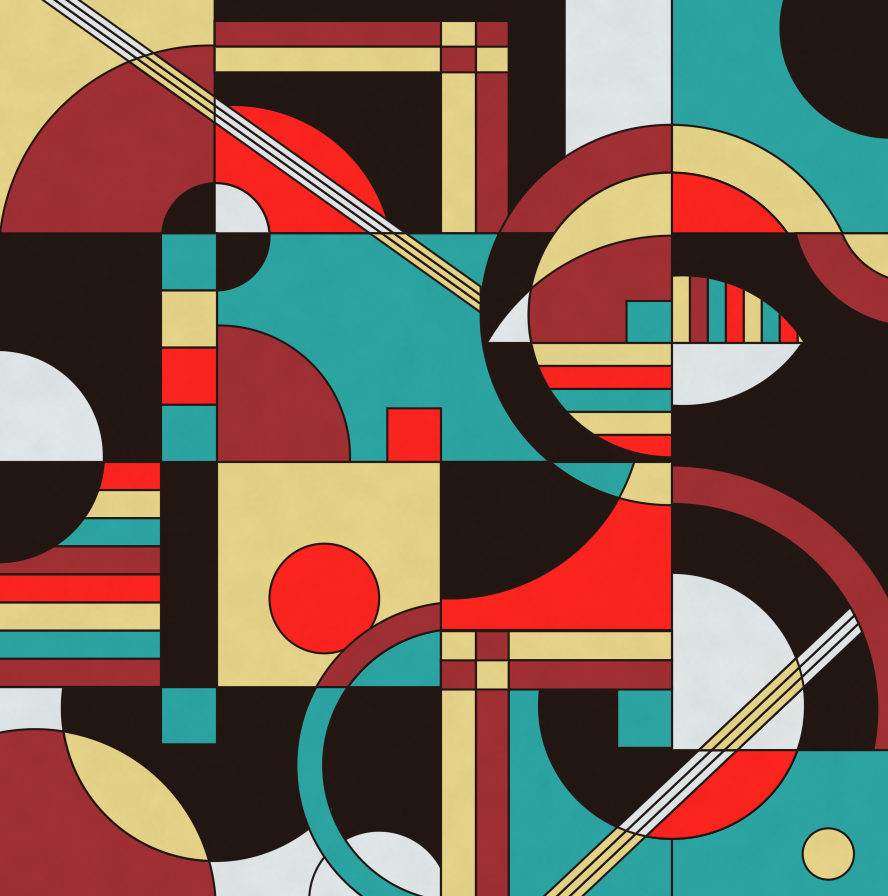
This background is drawn by a Shadertoy shader. Its source:

```glsl
#define UNITS 768.0
#define LINE 0.9
#define GRAIN 0.025
#define INK vec3(0.135, 0.088, 0.072)
#define MAROON vec3(0.62, 0.185, 0.20)
#define TEAL vec3(0.17, 0.64, 0.63)
#define CREAM vec3(0.89, 0.82, 0.53)
#define WHITE vec3(0.87, 0.89, 0.90)
#define RED vec3(0.98, 0.14, 0.12)

// Main grid lines, and a bound beyond the canvas
const float X1 = 186.0, X2 = 378.0, X3 = 576.0, FAR = 999.0;
const float Y1 = 179.0, Y2 = 372.0, Y3 = 568.0, FLOOR = 125.0;
vec2 p;
vec3 art;
float soft;

float box(float x0, float y0, float x1, float y1) {
    vec2 d = max(vec2(x0, y0) - p, p - vec2(x1, y1));
    return max(d.x, d.y);
}
float disc(vec2 c, float r) { return length(p - c) - r; }
float ring(vec2 c, float inner, float outer) {
    return max(disc(c, outer), -disc(c, inner));
}
float side(vec2 a, vec2 b) {
    return dot(p - a, normalize(vec2(a.y - b.y, b.x - a.x)));
}

// Fill a shape and ink its contour
void paint(float d, vec3 color) {
    art = mix(art, color, 1.0 - smoothstep(-soft, soft, d));
    art = mix(art, INK, 1.0 - smoothstep(LINE - soft, LINE + soft, abs(d)));
}
void ribbon(float s, float width, float region, vec3 color) {
    for (int i = -1; i <= 1; i++)
        paint(max(abs(s - float(i) * width) - 0.5 * width, region), color);
}
// Two double bars that swap colours where they cross
void weave(vec2 c, float h, float x0, float x1, float y0, vec3 upper, vec3 lower) {
    float l = c.x - 30.0, r = c.x + 28.0;
    paint(box(x0, c.y, x1, c.y + h), upper);
    paint(box(x0, c.y - h, x1, c.y), lower);
    paint(box(l, y0, c.x, c.y + h), CREAM);
    paint(box(c.x, y0, r, c.y + h), MAROON);
    paint(box(l, c.y - h, c.x, c.y), MAROON);
    paint(box(c.x, c.y - h, r, c.y), CREAM);
}

float hash(vec2 q) { return fract(sin(dot(q, vec2(12.9898, 78.233))) * 43758.5453); }
float noise(vec2 q) {
    vec2 i = floor(q), f = smoothstep(0.0, 1.0, fract(q));
    return mix(mix(hash(i), hash(i + vec2(1, 0)), f.x),
               mix(hash(i + vec2(0, 1)), hash(i + 1.0), f.x), f.y);
}

void topRow() {
    float corner = box(-FAR, Y3, 184.0, FAR), sky = box(X3, Y3, FAR, FAR);
    float hill = max(corner, disc(vec2(180, 548), 181.0));
    float field = box(X1, Y2, 500.0, Y3);
    paint(corner, CREAM);
    paint(hill, MAROON);
    weave(vec2(408, 728), 22.0, 184.0, 436.0, Y3, MAROON, CREAM);
    paint(max(disc(vec2(200, 540), 138.0), box(184.0, Y3, 484.0, FAR)), RED);
    paint(box(484.0, Y3, X3, FAR), WHITE);
    paint(sky, TEAL);
    paint(max(disc(vec2(763, 744), 94.0), sky), INK);
    // Field below, then the ribbon that changes colour per panel
    paint(field, TEAL);
    paint(max(disc(vec2(188, 377), 112.0), field), MAROON);
    paint(box(332.0, Y2, X2, 418.0), RED);
    float s = side(vec2(184, 674), vec2(411, 512));
    ribbon(s, 6.0, Y3 - p.y, WHITE);
    ribbon(s, 6.0, hill, CREAM);
    ribbon(s, 6.0, max(field, p.x - 412.0), CREAM);
    float knob = disc(vec2(185, 565), 46.0);
    paint(knob, INK);
    paint(max(knob, box(184.0, Y3, FAR, FAR)), WHITE);
}

void leftSide() {
    vec3 hues[4] = vec3[4](RED, CREAM, TEAL, MAROON);
    for (int i = 0; i < 8; i++) {
        float top = Y2 - 24.1 * float(i);
        paint(box(-FAR, top - 24.1, 138.0, top), hues[i % 4]);
    }
    float moon = disc(vec2(-2, 377), 91.0);
    paint(moon, INK);
    paint(max(moon, Y2 - p.y), WHITE);
    // Lower left: pool, mound and their lens
    float mound = disc(vec2(30, -12), 155.0);
    float pool = max(disc(vec2(184, 161), 131.0), p.y - Y1);
    paint(box(-FAR, -FAR, 285.0, Y1), WHITE);
    paint(mound, MAROON);
    paint(pool, INK);
    paint(max(mound, pool), CREAM);
    paint(max(disc(vec2(325, -4), 60.0), p.x - X2), WHITE);
    // Column of squares
    for (int i = 0; i < 4; i++) {
        float top = Y3 - 49.0 * float(i);
        paint(box(138.0, top - 49.0, X1, top), hues[(5 - i) % 3]);
    }
    paint(box(138.0, 130.0, X1, Y1), TEAL);
    // Square with sun and hoop
    paint(box(X1, Y1, X2, Y2), CREAM);
    paint(disc(vec2(278, 255), 47.0), RED);
    vec2 c = vec2(394, 112);
    float upper = box(240.0, Y1, X2, 270.0), hoop = ring(c, 117.0, 140.0);
    paint(max(disc(c, 117.0), upper), TEAL);
    paint(max(hoop, upper), MAROON);
    paint(max(hoop, box(240.0, -FAR, X2, Y1)), TEAL);
}

void eye() {
    float panel = box(X2, 228.0, X3, Y2), bowl = max(disc(vec2(385, 421), 166.0), panel);
    paint(panel, RED);
    paint(bowl, INK);
    vec2 c = vec2(575, 498);
    float iris = disc(c, 122.0), rim = ring(c, 122.0, 163.0), mid = 474.0;
    float west = p.x - X3, north = Y3 - p.y;
    paint(max(rim, max(west, north)), MAROON);
    paint(max(rim, max(-west, north)), CREAM);
    paint(max(rim, box(400.0, Y2, X3, Y3)), INK);
    paint(max(rim, panel), CREAM);
    paint(max(rim, bowl), TEAL);
    paint(max(iris, max(west, mid - p.y)), CREAM);
    paint(max(iris, max(-west, north)), RED);
    float lid = max(disc(vec2(576, 383), 183.0), max(west, mid - p.y));
    paint(max(lid, iris), MAROON);
    paint(max(lid, rim), WHITE);
    paint(box(537.0, mid, X3, 510.0), TEAL);
    vec3 hues[4] = vec3[4](CREAM, MAROON, TEAL, RED);
    for (int i = 0; i < 5; i++) {
        float top = mid - 19.7 * float(i);
        paint(max(iris, box(400.0, top - 19.7, X3, top)), hues[(i * 3) % 9 % 4]);
    }
    for (int i = 0; i < 8; i++) {
        float x = X3 + 15.4 * float(i);
        float bar = box(x, mid, x + 15.4, Y3);
        paint(max(disc(vec2(585, 408), 124.0), bar), hues[(i > 4 ? i + 1 : i) % 4]);
    }
    paint(max(disc(vec2(586, 543), 123.0), box(X3, 400.0, FAR, mid)), WHITE);
    // Wave leaving the rim
    vec2 w = vec2(784, 593);
    paint(max(disc(w, 105.0), -north), MAROON);
    paint(max(disc(w, 67.0), -north), CREAM);
}

void lowerRight() {
    vec2 c = vec2(576, 160), a = vec2(483, 0), b = vec2(733, 236);
    float above = FLOOR - p.y, east = X3 - p.x, s = side(a, b);
    float wheel = disc(c + vec2(0, 3), 114.0);
    paint(max(ring(c, 176.0, 209.0), max(above, east)), MAROON);
    paint(box(436.0, -FAR, X3, Y1), TEAL);
    paint(box(X3, -FAR, FAR, FLOOR), TEAL);
    paint(max(wheel, p.y - Y1), INK);
    paint(max(wheel, max(above, east)), WHITE);
    paint(max(max(wheel, s), -above), RED);
    paint(box(529.0, FLOOR + 2.0, X3, Y1), TEAL);
    ribbon(s, 7.5, -above, CREAM);
    ribbon(s, 7.5, max(wheel, -above), WHITE);
    ribbon(s, 7.5, max(disc(c, 176.0), above), WHITE);
    ribbon(s, 7.5, max(wheel, above), CREAM);
    paint(disc(vec2(710, 36), 22.0), CREAM);
    weave(vec2(408, 202), 25.0, X2, X3, -FAR, CREAM, MAROON);
}

void mainImage(out vec4 fragColor, in vec2 fragCoord) {
    p = fragCoord / iResolution.y * UNITS;
    soft = 0.7 * UNITS / iResolution.y;
    art = INK;
    topRow();
    leftSide();
    eye();
    lowerRight();
    // Uneven paint
    float mottle = noise(p * 0.06) + 0.5 * noise(p * 0.3) - 0.75;
    fragColor = vec4(art * (1.0 + GRAIN * mottle), 1.0);
}
```
